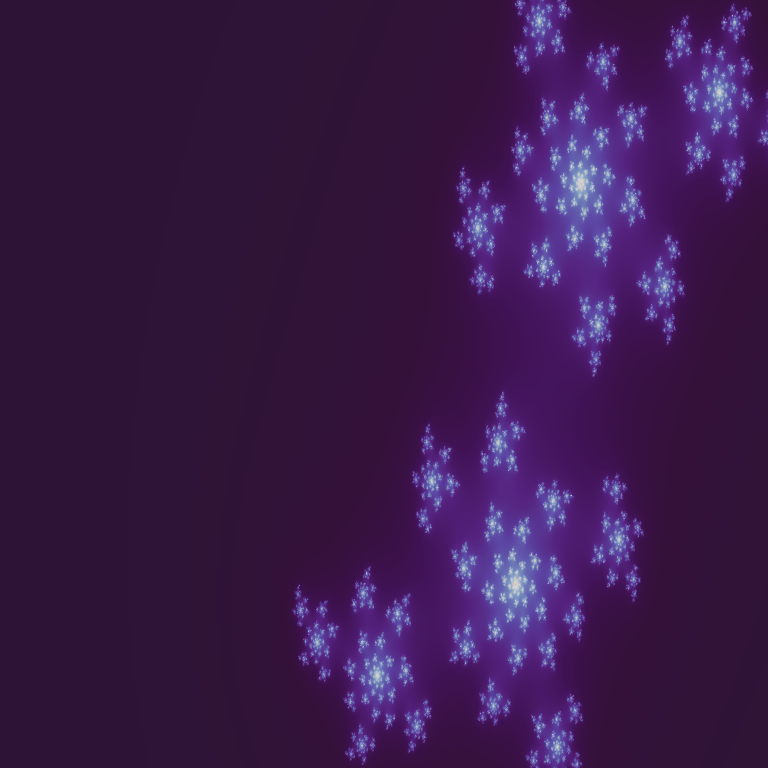
Reproduce this background procedurally as a three.js fragment shader.

```glsl
// Fractal dust: a disconnected quadratic Julia set, seen in a wide view squeezed
// into a square. Each point is coloured by its smooth escape count, from dark
// plum through violet and blue to pale cream, averaged over four subsamples.
varying vec2 vUv;

// Number of squarings needed to escape, made continuous by the potential
float escapeCount(vec2 z) {
  const vec2 seed = vec2(0.1, -0.68);
  float count = 0.0;
  for (int i = 0; i < 128; i++) {
    if (dot(z, z) > 256.0) break;
    z = vec2(z.x * z.x - z.y * z.y, 2.0 * z.x * z.y) + seed;
    count += 1.0;
  }
  float magnitude = 0.5 * log2(max(dot(z, z), 4.0));
  return max(count - log2(magnitude), 0.0);
}

// Blend from the previous colour to the next between two counts
vec3 rampStep(vec3 previous, vec3 next, float from, float to, float count) {
  return mix(previous, next, clamp((count - from) / (to - from), 0.0, 1.0));
}

vec3 dustColor(float count) {
  vec3 color = vec3(0.178, 0.080, 0.210);
  color = rampStep(color, vec3(0.204, 0.066, 0.225), 0.0, 3.0, count);
  color = rampStep(color, vec3(0.250, 0.070, 0.330), 3.0, 8.0, count);
  color = rampStep(color, vec3(0.330, 0.130, 0.490), 8.0, 15.0, count);
  color = rampStep(color, vec3(0.360, 0.270, 0.640), 15.0, 23.0, count);
  color = rampStep(color, vec3(0.400, 0.420, 0.700), 23.0, 31.0, count);
  color = rampStep(color, vec3(0.480, 0.580, 0.750), 31.0, 38.0, count);
  color = rampStep(color, vec3(0.750, 0.800, 0.820), 38.0, 50.0, count);
  color = rampStep(color, vec3(0.880, 0.850, 0.860), 50.0, 60.0, count);
  return rampStep(color, vec3(0.800, 0.680, 0.560), 60.0, 78.0, count);
}

void main() {
  vec3 color = vec3(0.0);

  // Four subsamples smooth the finest dust
  for (int i = 0; i < 2; i++) {
    for (int j = 0; j < 2; j++) {
      vec2 offset = (vec2(float(i), float(j)) - 0.5) / 1024.0;
      vec2 point = (vUv + offset - vec2(0.714, 0.5)) * vec2(32.0 / 9.0, 2.0);
      color += 0.25 * dustColor(escapeCount(point));
    }
  }

  gl_FragColor = vec4(color, 1.0);
}
```
